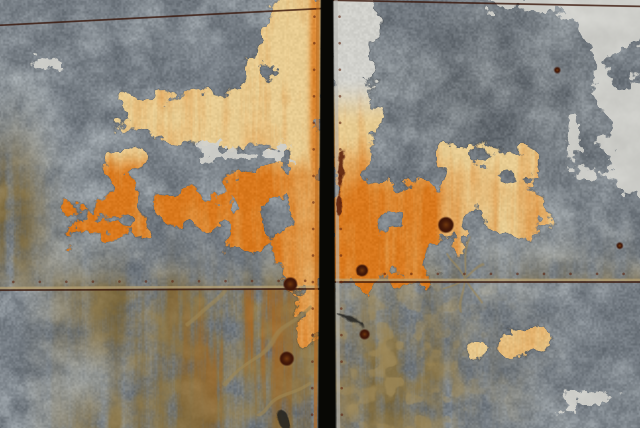
This texture is drawn by a Shadertoy shader. Its source:

```glsl
// Weathered steel doors: peeling cream and orange paint, rust, seams and a dark gap.
#define STEEL vec3(.46, .49, .52)
#define PALE vec3(.59, .62, .64)
#define OLIVE vec3(.49, .40, .20)
#define CREAM vec3(.91, .80, .57)
#define ORANGE vec3(.85, .47, .11)
#define WHITE vec3(.82, .82, .80)
#define RUST vec3(.36, .13, .05)
#define DARK vec3(.03, .03, .02)
#define RAGGED .10
#define EDGE .003
#define RIVET_STEP .062

float hash(vec2 p) {
  vec3 q = fract(p.xyx * .1031);
  q += dot(q, q.yzx + 33.33);
  return fract((q.x + q.y) * q.z);
}
float noise(vec2 p) {
  vec2 i = floor(p), f = fract(p);
  f = f * f * (3. - 2. * f);
  return mix(mix(hash(i), hash(i + vec2(1, 0)), f.x),
    mix(hash(i + vec2(0, 1)), hash(i + 1.), f.x), f.y);
}
float fbm(vec2 p) {
  float sum = 0., amp = .52;
  for (int i = 0; i < 5; i++) {
    sum += amp * noise(p);
    p = mat2(1.6, 1.2, -1.2, 1.6) * p + 7.3;
    amp *= .5;
  }
  return sum;
}
// Box given as centre and half size, positive inside
float slab(vec2 p, vec4 b) {
  vec2 d = abs(p - b.xy) - b.zw;
  return -min(max(d.x, d.y), 0.) - length(max(d, 0.));
}
// Distance to the segment from s.xy to s.zw
float line(vec2 p, vec4 s) {
  vec2 a = p - s.xy, d = s.zw - s.xy;
  return length(a - d * clamp(dot(a, d) / dot(d, d), 0., 1.));
}
float hole(vec2 p, float x, float y, float r) { return length(p - vec2(x, y)) - r; }
float glow(vec2 p, vec4 b) {
  vec2 d = (p - b.xy) / b.zw;
  return exp(-dot(d, d));
}
float cover(float f) { return smoothstep(-EDGE, EDGE, f); }
float band(float d, float w) {
  float px = .7 / iResolution.y;
  return 1. - smoothstep(w - px, w + px, abs(d));
}
float warmPaint(vec2 p) {
  vec4 boxes[10] = vec4[](
    vec4(.51, .728, .225, .028 + .06 * p.x), vec4(.725, .5, .04, .23),
    vec4(.645, .51, .11, .105), vec4(.46, .515, .095, .038),
    vec4(.245, .473, .083, .022), vec4(.288, .56, .038, .075),
    vec4(.735, .27, .018, .06), vec4(.815, .7, .05, .37),
    vec4(.89, .46, .11, .115), vec4(1.02, .5, .055, .07));
  float f = min(slab(p, vec4(.665, .85, .1, .16)), p.x - .206 - .45 * p.y);
  for (int i = 0; i < 10; i++) f = max(f, slab(p, boxes[i]));
  f = max(f, .062 - line(p, vec4(1.07, .575, 1.22, .505)));
  f = max(f, .022 - line(p, vec4(1.05, .63, 1.22, .615)));
  f = max(f, .012 - line(p, vec4(1.09, .185, 1.28, .205)));
  f = min(f, min(hole(p, .62, .83, .026), hole(p, .64, .5, .03)));
  return min(f, min(hole(p, .905, .49, .018), hole(p, 1.09, .475, .03)));
}
float whitePaint(vec2 p) {
  float f = min(p.x - 1.59 + .25 * p.y, p.y - .535);
  f = max(f, min(p.x - 1.13, p.y - 1.22 + .2 * p.x));
  f = min(f, hole(p, 1.46, .845, .05));
  f = max(f, slab(p, vec4(1.36, .66, .025, .07)) - .018);
  f = max(f, slab(p, vec4(1.37, .065, .07, .012)) - .008);
  f = max(f, slab(p, vec4(.57, .645, .11, .02)) - .012);
  return max(f, slab(p, vec4(.12, .853, .022, .012)) - .003);
}
void mainImage(out vec4 fragColor, in vec2 fragCoord) {
  vec2 p = fragCoord / iResolution.y;
  bool right = p.x > .764;
  float seam = right ? .341 : .322 + .004 * p.x;
  float topSeam = right ? 1.015 - .02 * p.x : .941 + .052 * p.x;
  float lower = cover(seam - p.y), grit = noise(p * 210.) - .5;
  float rough = fbm(p * 22.) - .5, streak = fbm(p * vec2(45, 2.5)) - .5;

  // Mottled steel
  vec3 col = mix(STEEL, PALE, smoothstep(.35, .8, fbm(p * 5. + 4.) * .6 + rough * .4 + .2));
  col *= 1. - .13 * glow(p, vec4(1.15, .78, .28, .25));
  col += .09 * grit + .14 * rough;

  // Olive stains, drips and lichen
  float moss = glow(p, vec4(.92, .12, .2, .24));
  float stain = right ? 1.1 * moss
    : smoothstep(.03, .28, p.x) * (1. - .8 * glow(p, vec4(.2, .12, .1, .08)));
  float fringe = (right ? .6 : .9 * smoothstep(0., .2, p.x)) * exp(-abs(p.y - seam) / .045);
  stain = mix(1.1 * glow(p, vec4(.03, .49, .07, .16)) + fringe, stain, lower);
  stain *= smoothstep(-.28, .22, .5 * (rough + streak));
  col = mix(col, OLIVE + .2 * rough, clamp(stain, 0., .85));
  float drip = glow(p, vec4(.58, .22, .14, .2)) * smoothstep(-.1, .2, streak);
  col = mix(col, ORANGE * .85, .65 * lower * drip);
  float lichen = smoothstep(.52, .68, mix(noise(p * 46.), rough + .5, .4));
  col = mix(col, OLIVE + .16, .55 * lower * lichen * moss);

  // Peeling paint, cream above and orange below
  vec2 q = p + .022 * (vec2(noise(p * 17.), noise(p * 17. + 31.)) - .5);
  float chip = RAGGED * (fbm(p * 27. + 11.) - .5);
  float field = warmPaint(q) + chip;
  float heat = right ? (1. - smoothstep(.52, .72, p.y)) * (1. - .75 * smoothstep(.98, 1.1, p.x))
    : (1. - smoothstep(.58, .66, p.y)) * (1. - .35 * smoothstep(.58, .72, p.x));
  heat = clamp(heat + .9 * streak + .3 * rough, 0., 1.);
  heat = max(heat, .85 * glow(p, vec4(.734, .8, .012, .5)));
  vec3 paint = mix(CREAM, ORANGE, heat);
  if (right) paint = mix(paint, WHITE, smoothstep(.7, .82, p.y));
  col *= 1. - .15 * cover(field + .004);
  col = mix(col, paint + .06 * grit, cover(field));
  float white = whitePaint(q) + 1.1 * chip + .018 * (noise(p * 110.) - .5);
  col = mix(col, WHITE + .08 * rough, .95 * cover(white));

  // Tan scratches and a fan of scrapes
  float scrape = min(line(q, vec4(.53, .1, .72, .28)), line(q, vec4(.44, .235, .53, .32)));
  scrape = min(scrape, line(q, vec4(.61, .03, .72, .11)));
  vec2 hub = vec2(1.085, .355);
  for (float a = .3; a < 6.; a += 1.05)
    scrape = min(scrape, .002 + line(q, vec4(hub, hub + vec2(.05, .085) * vec2(cos(a), sin(a)))));
  col = mix(col, OLIVE + .13, .6 - .6 * smoothstep(.002, .007, scrape));

  // Seams, gap rims and rivets
  float gap = abs(p.x - .764) - .021 + .006 * p.y;
  vec2 cell = (fract(p / RIVET_STEP) - .5) * RIVET_STEP;
  col = mix(col, CREAM * .8, .7 * band(p.y - seam - .005, .003));
  col = mix(col, RUST * .6, .8 * max(band(p.y - seam, .002), band(p.y - topSeam, .002)));
  col = mix(col, right ? WHITE * .87 : ORANGE * .85, .6 * band(gap - .006, .004));
  float rivet = min(length(vec2(cell.x, p.y - seam - .019)), length(vec2(gap - .014, cell.y)));
  col = mix(col, RUST, .6 * band(rivet, .003));
  col = mix(col, RUST, .9 * cover(.008 - line(q, vec4(.79, .5, .79, .64)) + .3 * chip));
  col = mix(col, DARK, cover(-gap));

  // Dark chips and rust spots
  float tear = min(line(q, vec4(.79, .265, .84, .25)), hole(q, .662, .02, .01));
  col = mix(col, DARK + .1, .85 * cover(.005 - tear + .2 * chip));
  vec3 spots[7] = vec3[](vec3(1.042, .475, .018), vec3(.846, .368, .014),
    vec3(.852, .219, .012), vec3(.678, .336, .016), vec3(.67, .162, .016),
    vec3(1.302, .836, .007), vec3(1.448, .426, .007));
  for (int i = 0; i < 7; i++) {
    vec3 s = spots[i];
    float d = hole(p, s.x, s.y, s.z) + .03 * chip;
    col = mix(col, RUST * .7, cover(-d));
    col = mix(col, ORANGE * .7, .6 * smoothstep(0., s.z, -d - .2 * s.z));
  }
  fragColor = vec4(clamp(col, 0., 1.), 1.);
}
```
